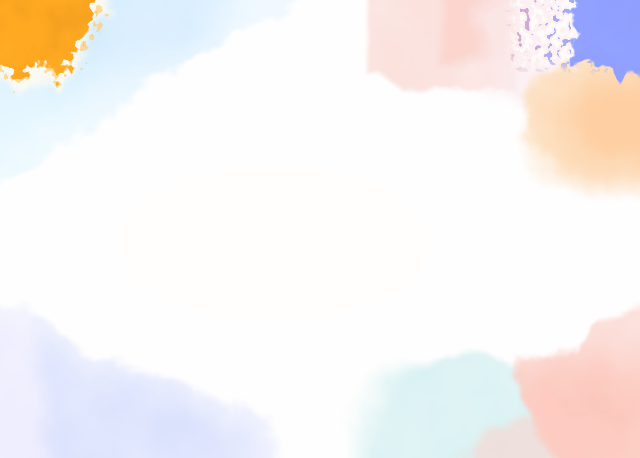
Write a WebGL 1 fragment shader that draws this background.

```glsl
precision mediump float;

uniform vec2 u_resolution;

#define ASPECT 1.4
#define RAGGED 0.045
#define MOTTLE 0.28
#define CRISP 0.004
#define FLECK_SCALE 62.0
#define PAPER vec3(0.998, 0.996, 0.995)
#define ORANGE vec3(0.995, 0.655, 0.13)
#define VIOLET vec3(0.565, 0.625, 0.99)

vec2 gradientAt(vec2 cell) {
  vec3 q = fract(cell.xyx * vec3(0.1031, 0.103, 0.0973));
  q += dot(q, q.yzx + 33.33);
  float angle = 6.2832 * fract((q.x + q.y) * q.z);
  return vec2(cos(angle), sin(angle));
}

// Gradient noise, centred on zero
float noise(vec2 p) {
  vec2 i = floor(p), f = fract(p);
  vec2 u = f * f * f * (f * (f * 6.0 - 15.0) + 10.0);
  float a = dot(gradientAt(i), f);
  float b = dot(gradientAt(i + vec2(1, 0)), f - vec2(1, 0));
  float c = dot(gradientAt(i + vec2(0, 1)), f - vec2(0, 1));
  float d = dot(gradientAt(i + vec2(1, 1)), f - vec2(1, 1));
  return mix(mix(a, b, u.x), mix(c, d, u.x), u.y);
}

float fbm(vec2 p) {
  float sum = 0.0, amp = 1.0;
  for (int i = 0; i < 4; i++) {
    sum += amp * noise(p);
    p = p * 2.1 + 7.3;
    amp *= 0.5;
  }
  return sum;
}

float ellipse(vec2 p, vec2 centre, vec2 radius) {
  return (length((p - centre) / radius) - 1.0) * min(radius.x, radius.y);
}

// Coverage of a shape with signed distance d
float wash(float d, float soft) {
  return 1.0 - smoothstep(-soft, soft, d);
}

float drip(float x, float centre, float width) {
  float t = (x - centre) / width;
  return exp(-t * t);
}

void main() {
  vec2 p = gl_FragCoord.xy / u_resolution * vec2(ASPECT, 1.0);
  float x = p.x, y = p.y;
  float rough = RAGGED * fbm(p * 9.0);
  float fine = noise(p * 34.0) + 0.5 * noise(p * 71.0);
  float mottle = 1.0 + MOTTLE * fbm(p * vec2(5.0, 4.0) + 3.0);
  float fleck = noise(p * FLECK_SCALE) + 0.4 * noise(p * FLECK_SCALE * 2.0);
  float d;

  // Paper with a faint warm centre
  vec3 col = mix(PAPER, vec3(1.0, 1.0, 0.99), 0.5 * wash(ellipse(p, vec2(0.6, 0.47), vec2(0.3, 0.15)), 0.1));

  // Sky blue wash, upper left
  d = dot(vec2(0.63, 1.0) - p, vec2(-0.541, 0.841)) + rough + 0.006 * fine;
  vec3 sky = mix(vec3(0.905, 0.97, 1.0), vec3(0.845, 0.93, 0.995), smoothstep(0.68, 0.95, y));
  sky = mix(sky, vec3(0.91, 0.965, 1.0), smoothstep(0.35, 0.6, x));
  col = mix(col, sky, wash(d, 0.014) * mix(0.65, 1.0, wash(d + 0.06, 0.06)) * min(mottle, 1.1));

  // Rose washes, top right of centre
  float hem = 0.84 - 0.032 * smoothstep(0.82, 0.89, x);
  d = max(max(0.804 - x + 0.1 * rough, x - 1.13), hem - y + 0.5 * rough);
  col = mix(col, vec3(0.985, 0.895, 0.88), wash(d, 0.009) * min(mottle, 1.1));
  d = max(max(0.967 - x, x - 1.115), 0.865 - y) + 0.4 * rough;
  col = mix(col, vec3(0.982, 0.825, 0.795), 0.85 * wash(d, 0.018));
  d = ellipse(p, vec2(1.16, 0.91), vec2(0.12, 0.13)) + rough;
  col = mix(col, vec3(0.985, 0.925, 0.935), 0.75 * wash(d, 0.04));

  // Peach pool, right
  d = ellipse(p, vec2(1.37, 0.735), vec2(0.22, 0.15)) + 0.55 * rough;
  vec3 peach = mix(vec3(0.99, 0.885, 0.77), vec3(0.995, 0.81, 0.635), smoothstep(0.0, 0.11, -d));
  col = mix(col, peach, wash(d, mix(0.035, 0.012, smoothstep(0.6, 0.75, y))));

  // Lavender wash, lower left
  float crest = 0.325 - 0.1 * smoothstep(0.05, 0.21, x) - 0.135 * clamp((x - 0.2) / 0.4, 0.0, 1.0);
  d = max(y - crest, x - 0.595) + 0.7 * rough + 0.005 * fine;
  float body = smoothstep(0.065, 0.135, x + 0.15 * (y - 0.1) + 0.5 * rough);
  vec3 lavender = mix(vec3(0.935, 0.935, 0.998), vec3(0.865, 0.892, 0.99), body);
  lavender = mix(lavender, vec3(0.905, 0.918, 0.995), smoothstep(0.35, 0.6, x));
  col = mix(col, lavender, wash(d, 0.016) * mix(0.6, 1.0, wash(d + 0.045, 0.045)) * min(mottle, 1.1));

  // Aqua wash, bottom
  d = ellipse(p, vec2(1.02, 0.03), vec2(0.23, 0.195)) + 0.5 * rough;
  float aquaSoft = mix(0.05, 0.014, smoothstep(0.82, 0.98, x));
  col = mix(col, vec3(0.86, 0.948, 0.953), wash(d, aquaSoft) * min(mottle, 1.1));

  // Coral wash, lower right, with its thin lower veil
  d = ellipse(p, vec2(1.22, 0.0), vec2(0.2, 0.09)) + 0.5 * rough;
  col = mix(col, vec3(0.945, 0.865, 0.845), 0.85 * wash(d, 0.018));
  crest = 0.228 + 0.065 * smoothstep(1.26, 1.31, x) + 0.04 * smoothstep(1.3, 1.4, x);
  d = max(y - crest, 1.125 + 0.5 * max(0.18 - y, 0.0) - x) + 0.55 * rough + 0.004 * fine;
  vec3 coral = mix(vec3(0.988, 0.805, 0.765), vec3(0.99, 0.885, 0.87), smoothstep(0.16, 0.3, y));
  col = mix(col, coral, wash(d, 0.012) * min(mottle, 1.1));

  // Violet paint with dry flecks on its left
  float zone = smoothstep(1.1, 1.14, x) * smoothstep(0.83, 0.88, y);
  float gap = max(1.26 - x, 0.0);
  float dry = smoothstep(0.02, 0.12, fleck - 0.13 - 1.3 * gap);
  float bare = smoothstep(0.0, 0.15, -fleck - 0.05) * wash(x - 1.27, 0.015);
  col = mix(col, PAPER, 0.75 * zone * bare);
  col = mix(col, mix(VIOLET, vec3(0.79, 0.62, 0.8), smoothstep(0.02, 0.12, gap)), 0.85 * zone * dry);
  hem = 0.865 - 0.025 * smoothstep(1.28, 1.39, x) - 0.028 * drip(x, 1.353, 0.012);
  d = max(1.257 - x, hem - y) + 0.02 * fine;
  col = mix(col, VIOLET * (1.0 + 0.03 * fbm(p * 6.0)), wash(d, CRISP));

  // Orange paint with a pale, flecked rim and drips
  hem = 0.858 - 0.028 * drip(x, 0.04, 0.022) - 0.026 * drip(x, 0.128, 0.014);
  float side = 0.205 - 0.55 * max(0.96 - y, 0.0);
  d = max(x - side, hem - y);
  col = mix(col, vec3(1.0, 0.985, 0.945), 0.85 * wash(d - 0.025 + rough, 0.018));
  col = mix(col, vec3(1.0, 0.82, 0.48), 0.75 * wash(d - 0.004 + 0.065 * fleck, CRISP));
  d += 0.02 * fine + 0.028 * fleck * smoothstep(-0.045, 0.0, d);
  col = mix(col, ORANGE * (1.0 + 0.05 * fbm(p * 12.0)), wash(d, CRISP));

  gl_FragColor = vec4(clamp(col, 0.0, 1.0), 1.0);
}
```
